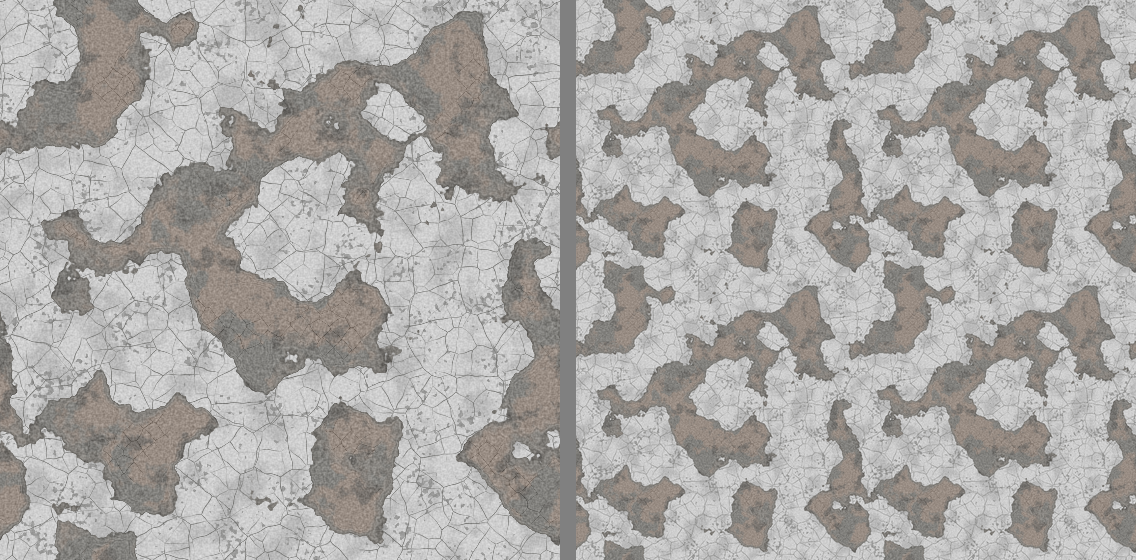
Left: one tile. Right: repeated 2 by 2.
Reproduce this texture procedurally as a Shadertoy shader.

```glsl
// Pale cracked plaster flaking off brown and grey weathered ground.
// A wrapped noise field with rounded lobes cuts the plaster; wrapped Voronoi
// edges draw the cracks, and contours of the field layer the bare ground.

const vec3 PLASTER_LIGHT = vec3(0.812, 0.812, 0.812);
const vec3 PLASTER_GREY  = vec3(0.725, 0.725, 0.725);
const vec3 CRACK_COLOUR  = vec3(0.44, 0.44, 0.43);
const vec3 SPECK_COLOUR  = vec3(0.54, 0.54, 0.535);
const vec3 GROUND_BROWN  = vec3(0.600, 0.553, 0.518);
const vec3 GROUND_GREY   = vec3(0.512, 0.508, 0.494);
const vec3 GROUND_DARK   = vec3(0.420, 0.412, 0.400);
const float COVER = 0.075;        // raises the share of plaster
const float EDGE_SOFTNESS = 0.010;
const float CRACK_WIDTH = 0.0015; // in canvas units
const float PATCHES = 5.0;        // repeats across the canvas
const float LOBES = 9.0;
const float LARGE_CRACKS = 13.0;
const float SMALL_CRACKS = 26.0;
const float GROUND_TILES = 27.0;

// Two random values for a cell that wraps after "period" cells.
vec2 hash2(vec2 cell, float period, float seed) {
    uvec2 v = uvec2(mod(cell + 0.5, period)) + uvec2(seed * 131.0, seed * 57.0);
    v = v * 1664525u + 1013904223u;
    v.x += v.y * 1664525u;
    v.y += v.x * 1664525u;
    v ^= v >> 16u;
    v.x += v.y * 1664525u;
    v.y += v.x * 1664525u;
    v ^= v >> 16u;
    return vec2(v & 0xffffu) / 65535.0;
}

// Cell coordinates, shifted so that no two lattices line up at the border.
vec2 lattice(vec2 uv, float period, float seed) {
    return uv * period + fract(seed * vec2(0.618, 0.383));
}

float corner(vec2 cell, vec2 offset, vec2 f, float period, float seed) {
    float angle = 6.28318 * hash2(cell + offset, period, seed).x;
    return dot(vec2(cos(angle), sin(angle)), f - offset);
}

// Wrapped gradient noise, about -0.7 to 0.7.
float noise(vec2 uv, float period, float seed) {
    vec2 p = lattice(uv, period, seed), cell = floor(p), f = p - cell;
    vec2 w = f * f * f * (f * (f * 6.0 - 15.0) + 10.0);
    float low = mix(corner(cell, vec2(0, 0), f, period, seed),
                    corner(cell, vec2(1, 0), f, period, seed), w.x);
    float high = mix(corner(cell, vec2(0, 1), f, period, seed),
                     corner(cell, vec2(1, 1), f, period, seed), w.x);
    return mix(low, high, w.y);
}

float fbm(vec2 uv, float period, int octaves, float seed) {
    float sum = 0.0, amplitude = 1.0;
    for (int i = 0; i < octaves; i++) {
        sum += amplitude * noise(uv, period, seed + float(i));
        period *= 2.0;
        amplitude *= 0.55;
    }
    return sum;
}

// x: distance to the nearest point, y: distance to the cell edge, in cells.
vec2 voronoi(vec2 uv, float period, float jitter, float seed) {
    vec2 p = lattice(uv, period, seed), cell = floor(p), f = p - cell;
    vec2 nearest = vec2(8.0);
    for (int k = 0; k < 9; k++) {
        vec2 o = vec2(k % 3 - 1, k / 3 - 1);
        vec2 r = o + 0.5 + jitter * (hash2(cell + o, period, seed) - 0.5) - f;
        if (dot(r, r) < dot(nearest, nearest)) nearest = r;
    }
    float edge = 8.0;
    for (int k = 0; k < 25; k++) {
        vec2 o = vec2(k % 5 - 2, k / 5 - 2);
        vec2 r = o + 0.5 + jitter * (hash2(cell + o, period, seed) - 0.5) - f;
        vec2 d = r - nearest;
        if (dot(d, d) > 0.0001) edge = min(edge, dot(0.5 * (r + nearest), normalize(d)));
    }
    return vec2(length(nearest), edge);
}

float crackLine(vec2 uv, float period, float jitter, float seed) {
    float distanceToEdge = voronoi(uv, period, jitter, seed).y / period;
    return 1.0 - smoothstep(0.0, CRACK_WIDTH, distanceToEdge);
}

// Positive on plaster, negative on bare ground.
float plasterField(vec2 uv) {
    vec2 bent = uv + 0.02 * vec2(noise(uv, 14.0, 1.0), noise(uv, 14.0, 2.0));
    float lobes = 0.45 - voronoi(bent, LOBES, 1.0, 3.0).x;
    return noise(bent, PATCHES, 4.0) + 0.6 * noise(bent, 8.0, 5.0)
         + 0.65 * lobes + 0.13 * fbm(uv, 33.0, 3, 6.0) + COVER;
}

vec3 plaster(vec2 uv, float grain) {
    float mottle = fbm(uv, 13.0, 5, 10.0);
    vec3 colour = mix(PLASTER_LIGHT, PLASTER_GREY, smoothstep(-0.12, 0.46, mottle));
    // Clustered grey pits
    float pits = fbm(uv, 97.0, 2, 16.0) + 0.9 * noise(uv, 15.0, 15.0);
    colour = mix(colour, SPECK_COLOUR, 0.75 * smoothstep(0.38, 0.62, pits));
    // Fine cracks that fade in and out
    vec2 bent = uv + 0.004 * vec2(noise(uv, 45.0, 20.0), noise(uv, 45.0, 21.0));
    float fade = noise(uv, 21.0, 22.0);
    float cracks = max(smoothstep(-0.7, 0.2, -fade) * crackLine(bent, LARGE_CRACKS, 1.0, 23.0),
                       smoothstep(-0.5, 0.4, fade) * crackLine(bent, SMALL_CRACKS, 1.0, 24.0));
    return mix(colour, CRACK_COLOUR, 0.8 * cracks) + 0.08 * grain;
}

vec3 ground(vec2 uv, float field, float grain) {
    float stain = fbm(uv, 9.0, 5, 30.0);
    float rim = smoothstep(-0.22, -0.05, field + 0.15 * stain);
    float grey = max(smoothstep(0.05, 0.25, stain), 0.85 * rim);
    vec3 colour = mix(GROUND_BROWN, GROUND_GREY, grey);
    colour = mix(colour, GROUND_DARK, 0.7 * smoothstep(0.12, 0.5, fbm(uv, 22.0, 5, 36.0)));
    // Layers that follow the broken edge
    float layers = sin(85.0 * field + 5.0 * noise(uv, 18.0, 41.0));
    colour += 0.032 * layers * smoothstep(-0.6, -0.1, field);
    // Patches of small cracked tiles
    vec2 bent = uv + 0.008 * vec2(noise(uv, 24.0, 42.0), noise(uv, 24.0, 43.0));
    float tiled = smoothstep(0.0, 0.25, noise(uv, 9.0, 44.0)) * (1.0 - rim);
    colour -= 0.13 * tiled * crackLine(bent.yx + bent * vec2(1, -1), GROUND_TILES, 0.4, 45.0);
    // Contact shadow under the plaster
    colour -= 0.06 * smoothstep(-0.06, 0.0, field);
    return colour + 0.11 * grain;
}

void mainImage(out vec4 fragColor, in vec2 fragCoord) {
    vec2 uv = fragCoord / iResolution.xy;
    float field = plasterField(uv);
    float grain = noise(uv, 290.0, 51.0) + 0.7 * noise(uv, 167.0, 53.0);
    float cover = smoothstep(-EDGE_SOFTNESS, EDGE_SOFTNESS, field);
    vec3 colour = mix(ground(uv, field, grain), plaster(uv, grain), cover);
    fragColor = vec4(clamp(colour, 0.0, 1.0), 1.0);
}
```
